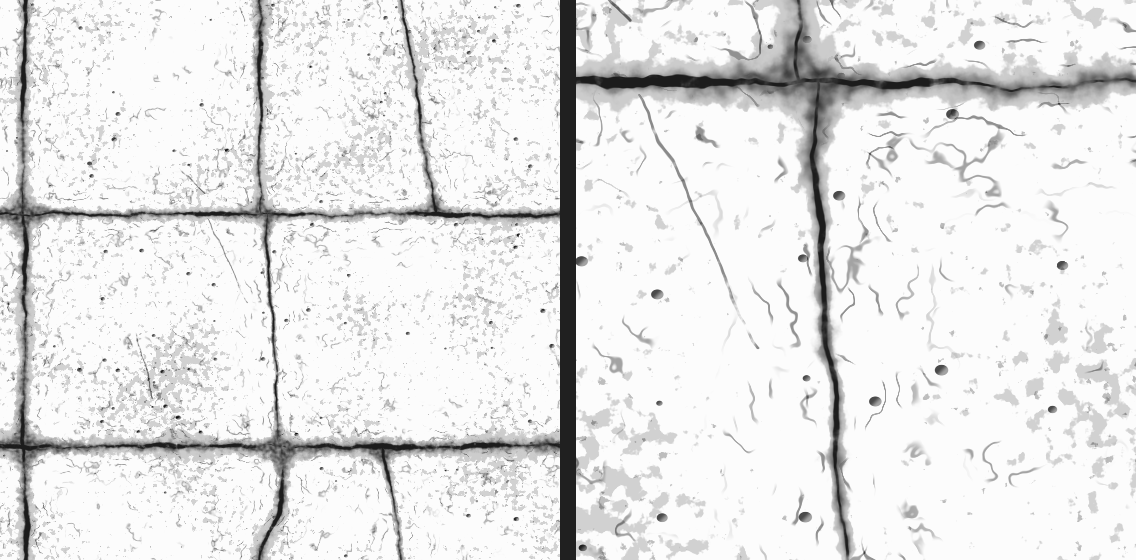
Left, the full canvas; right, a detail of the centre.
Write a WebGL 2 fragment shader that draws this texture map.

```glsl
#version 300 es
precision highp float;
// Draws a tiling map of worn white stone blocks with dark, grimy joints.

uniform vec2 u_resolution;
out vec4 fragColor;

const float WHITE = 0.99;
const float PALE_GREY = 0.80;
const float MID_GREY = 0.50;
const float INK = 0.11;
const float LOWER_JOINT = 0.203;   // height of the lower bed joint
const float COURSE_HEIGHT = 0.413; // height of the shorter course

vec2 hash2(vec2 p) {
    vec3 q = fract(p.xyx * vec3(0.1031, 0.1030, 0.0973));
    q += dot(q, q.yzx + 33.33);
    return fract((q.xx + q.yz) * q.zy);
}

float cornerRamp(vec2 cell, vec2 offset, float period, float seed) {
    float angle = 6.28318 * hash2(mod(cell, period) + seed).x;
    return dot(vec2(cos(angle), sin(angle)), offset);
}

// Gradient noise that wraps once per canvas.
float noise(vec2 uv, float freq, float seed) {
    vec2 p = uv * freq, i = floor(p), f = p - i;
    vec2 s = f * f * f * (f * (f * 6.0 - 15.0) + 10.0);
    vec2 e = vec2(1.0, 0.0);
    float low = mix(cornerRamp(i, f, freq, seed), cornerRamp(i + e, f - e, freq, seed), s.x);
    float high = mix(cornerRamp(i + e.yx, f - e.yx, freq, seed),
                     cornerRamp(i + 1.0, f - 1.0, freq, seed), s.x);
    return mix(low, high, s.y);
}

float fbm(vec2 uv, float freq, float seed) {
    float sum = 0.0, amp = 0.5;
    for (int i = 0; i < 4; i++) {
        sum += amp * noise(uv, freq, seed + float(i) * 17.0);
        freq *= 2.0;
        amp *= 0.5;
    }
    return sum;
}

float wrapDist(float x) { return abs(fract(x + 0.5) - 0.5); }

float stroke(float dist, float halfWidth, float px) {
    return 1.0 - smoothstep(halfWidth - px * 0.6, halfWidth + px * 0.8, dist);
}

float segment(vec2 p, vec2 a, vec2 b) {
    vec2 pa = p - a, ba = b - a;
    return length(pa - ba * clamp(dot(pa, ba) / dot(ba, ba), 0.0, 1.0));
}

// Adds one joint: x collects grime, y collects the dark core.
void addJoint(inout vec2 seams, float dist, float weight, float flare, float wear, float px) {
    seams.x += exp(-dist / (0.012 * weight * flare));
    float halfWidth = 0.0032 * weight * max(0.25, 0.75 + 1.8 * wear);
    seams.y = max(seams.y, stroke(dist, halfWidth, px * 1.3));
}

float pits(vec2 uv, float freq, float density, float px) {
    vec2 cell = floor(uv * freq);
    vec2 pick = hash2(cell + 71.0), spot = hash2(cell + 113.0);
    vec2 q = fract(uv * freq) - mix(vec2(0.3), vec2(0.7), spot);
    float radius = mix(0.07, 0.21, pick.y) / freq;
    float dist = length(q * vec2(1.0, 1.25)) / freq;
    float lit = smoothstep(-0.1, 0.15, q.x - q.y);
    return step(pick.x, density) * stroke(dist, radius, px) * mix(0.7, 0.35, lit);
}

void main() {
    vec2 uv = gl_FragCoord.xy / u_resolution;
    float px = 1.0 / min(u_resolution.x, u_resolution.y);
    float patches = fbm(uv, 5.0, 3.0);
    float grain = fbm(uv, 80.0, 29.0);
    float rough = fbm(uv, 22.0, 47.0);
    float wear = noise(uv, 9.0, 61.0);

    // Wobbling joints: two bed joints, then the upright ones of each course
    vec2 p = uv + vec2(noise(uv, 7.0, 5.0), noise(uv, 6.0, 11.0)) * vec2(0.009, 0.005);
    p += vec2(rough, fbm(uv, 30.0, 83.0)) * 0.010;
    float rise = fract(p.y - LOWER_JOINT);
    float t = (rise - COURSE_HEIGHT) / (1.0 - COURSE_HEIGHT);
    float lower = wrapDist(rise), upper = abs(rise - COURSE_HEIGHT);
    float bed = min(lower, upper);
    float flare = 1.0 + 2.2 * exp(-bed / 0.022);
    vec2 seams = vec2(0.0);
    addJoint(seams, lower, 1.15, 1.0, wear, px);
    addJoint(seams, upper, 0.85, 0.9, wear, px);
    addJoint(seams, wrapDist(p.x - 0.043), 0.85, flare, wear, px);
    float upright = wrapDist(p.x - 0.043);
    if (t < 0.0) {
        float side = abs(p.x - mix(0.497, 0.478, rise / COURSE_HEIGHT));
        addJoint(seams, side, 0.45, flare, wear, px);
        upright = min(upright, side);
    } else {
        float bent = abs(p.x - 0.465 - 0.038 * smoothstep(0.65, 0.85, t));
        float slanted = abs(p.x - mix(0.778, 0.685, t));
        addJoint(seams, bent, mix(0.5, 1.0, smoothstep(0.2, 0.6, t)), flare, wear, px);
        addJoint(seams, slanted, 0.5, flare, wear, px);
        upright = min(upright, min(bent, slanted));
    }
    float edge = min(bed, upright);

    // Patchy speckle and sparse flecks on the faces
    float tone = WHITE;
    float speckle = smoothstep(0.15, 0.24, grain + patches * 0.75);
    float flecks = smoothstep(0.25, 0.33, fbm(uv, 110.0, 151.0) + 0.25 * patches);
    tone -= 0.17 * speckle + 0.25 * flecks;

    // Ripples along the block edges and short wandering cracks
    float ripple = abs(fract(edge * 55.0 + 2.6 * rough) - 0.5) / 75.0;
    float nearEdge = 1.0 - smoothstep(0.025, 0.085, edge);
    float broken = smoothstep(0.04, 0.22, noise(uv, 38.0, 97.0));
    tone -= 0.42 * stroke(ripple, 0.0007, px) * nearEdge * broken;
    float crack = abs(fbm(uv, 18.0, 131.0)) / 22.0;
    tone -= 0.35 * stroke(crack, 0.0005, px) * smoothstep(0.14, 0.3, noise(uv, 27.0, 139.0));

    // Pits and a few hairline scratches
    tone -= pits(uv, 46.0, 0.045 + 0.18 * max(patches, -0.15), px);
    vec2 bentUv = uv + 0.007 * rough;
    float hair = segment(bentUv, vec2(0.371, 0.610), vec2(0.442, 0.460));
    hair = min(hair, segment(bentUv, vec2(0.241, 0.414), vec2(0.273, 0.290)));
    hair = min(hair, segment(bentUv, vec2(0.319, 0.700), vec2(0.366, 0.655)));
    tone -= 0.45 * stroke(hair, 0.0008, px) * smoothstep(-0.3, 0.1, grain + wear);

    // Pale stain, streaked grime and dark core of the joints
    float stain = smoothstep(0.25, 0.36, seams.x + 0.7 * patches + 0.5 * grain);
    tone = mix(tone, min(tone, PALE_GREY), stain * smoothstep(0.06, 0.2, seams.x));
    float grime = smoothstep(0.3, 0.95, seams.x + 0.7 * grain + 0.35 * rough);
    float streak = noise(uv, 150.0, 167.0) * 0.3 + grain * 0.4;
    tone = mix(tone, MID_GREY + streak - 0.15 * grime, grime * 0.9);
    tone = mix(tone, INK, seams.y * smoothstep(-0.45, 0.05, grain + 0.6 * wear));
    fragColor = vec4(vec3(clamp(tone, 0.04, WHITE)), 1.0);
}
```
